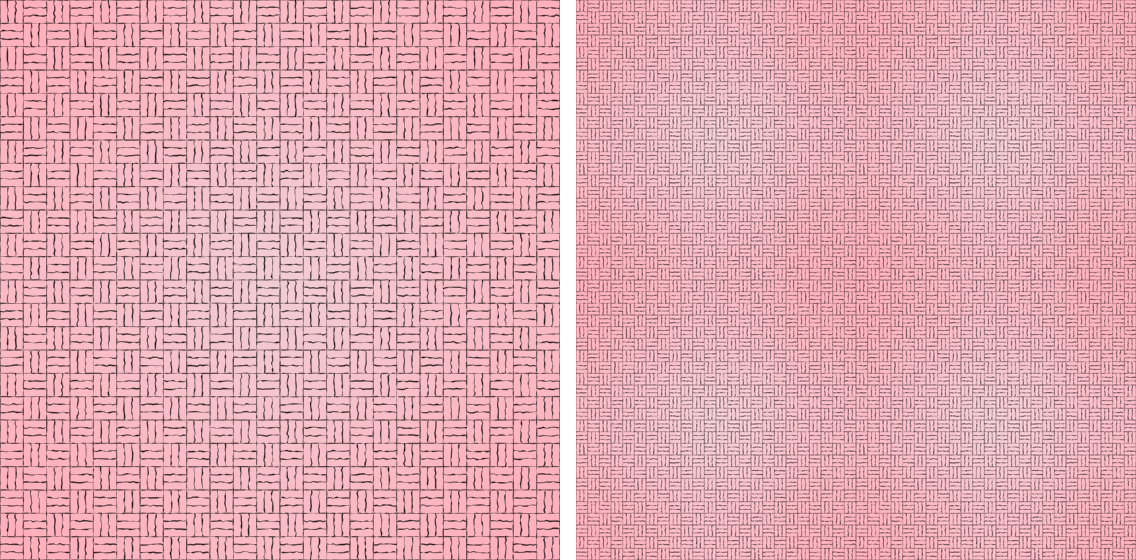
Left: one tile. Right: repeated 2 by 2.
Reproduce this pattern procedurally as a Shadertoy shader.

```glsl
// Pink basket-weave parquet with hand-inked plank lines and a pale centre glow.

const float CELLS = 24.0;         // squares across and down
const float PLANKS = 3.0;         // planks per square
const float INNER_WIDTH = 0.036;  // line widths, in squares
const float BORDER_WIDTH = 0.027;
const float INNER_WOBBLE = 0.030; // sideways wander, in squares
const float BORDER_WOBBLE = 0.008;
const float KNOTS = 7.0;          // wobble knots per square
const float WIDTH_VARIATION = 0.7;
const float SOFTNESS = 1.35;      // edge filter, in output pixels
const float PI = 3.14159265;
const vec3 CENTRE_PINK = vec3(0.95, 0.80, 0.83);
const vec3 EDGE_PINK = vec3(1.0, 0.69, 0.735);
const vec3 INK = vec3(0.10, 0.07, 0.08);

float hash(vec2 p) {
    return fract(sin(dot(p, vec2(127.1, 311.7))) * 43758.5453);
}

// Value noise along a line, wrapping at the canvas edge; range -1 to 1.
float lineNoise(float along, float seed) {
    float period = CELLS * KNOTS;
    float knot = floor(along * KNOTS);
    float blend = smoothstep(0.0, 1.0, fract(along * KNOTS));
    float a = hash(vec2(mod(knot, period), seed));
    float b = hash(vec2(mod(knot + 1.0, period), seed));
    return mix(a, b, blend) * 2.0 - 1.0;
}

// Share of the filter footprint covered by a band of the given width.
float bandCoverage(float dist, float width, float footprint) {
    float high = min(dist + 0.5 * footprint, 0.5 * width);
    float low = max(dist - 0.5 * footprint, -0.5 * width);
    return clamp((high - low) / footprint, 0.0, 1.0);
}

// Nearest ink line of one direction; inner lines appear only in some squares.
float inkLine(float across, float along, float showInner, float salt, float footprint) {
    float line = floor(across * PLANKS + 0.5);
    float id = mod(line, CELLS * PLANKS);
    float isBorder = 1.0 - step(0.5, mod(id, PLANKS));
    float wobble = mix(INNER_WOBBLE, BORDER_WOBBLE, isBorder);
    float width = mix(INNER_WIDTH, BORDER_WIDTH, isBorder);

    float dist = across - line / PLANKS - wobble * lineNoise(along, id + salt);
    width *= 1.0 + WIDTH_VARIATION * lineNoise(along, id + salt + 200.0);
    return bandCoverage(dist, width, footprint) * max(isBorder, showInner);
}

void mainImage(out vec4 fragColor, in vec2 fragCoord) {
    vec2 uv = fragCoord / iResolution.xy;
    vec2 grid = uv * CELLS;
    vec2 footprint = SOFTNESS * CELLS / iResolution.xy;

    // Smooth radial glow that levels off at the edges, so it tiles.
    vec2 ramp = sin(PI * (uv - 0.5));
    vec3 color = mix(CENTRE_PINK, EDGE_PINK, pow(0.5 * dot(ramp, ramp), 0.75));

    // Plank direction alternates like a chessboard.
    vec2 square = floor(grid);
    float upright = mod(square.x + square.y, 2.0);
    float vertical = inkLine(grid.x, grid.y, upright, 0.0, footprint.x);
    float horizontal = inkLine(grid.y, grid.x, 1.0 - upright, 500.0, footprint.y);

    color = mix(color, INK, max(vertical, horizontal));
    fragColor = vec4(color, 1.0);
}
```
